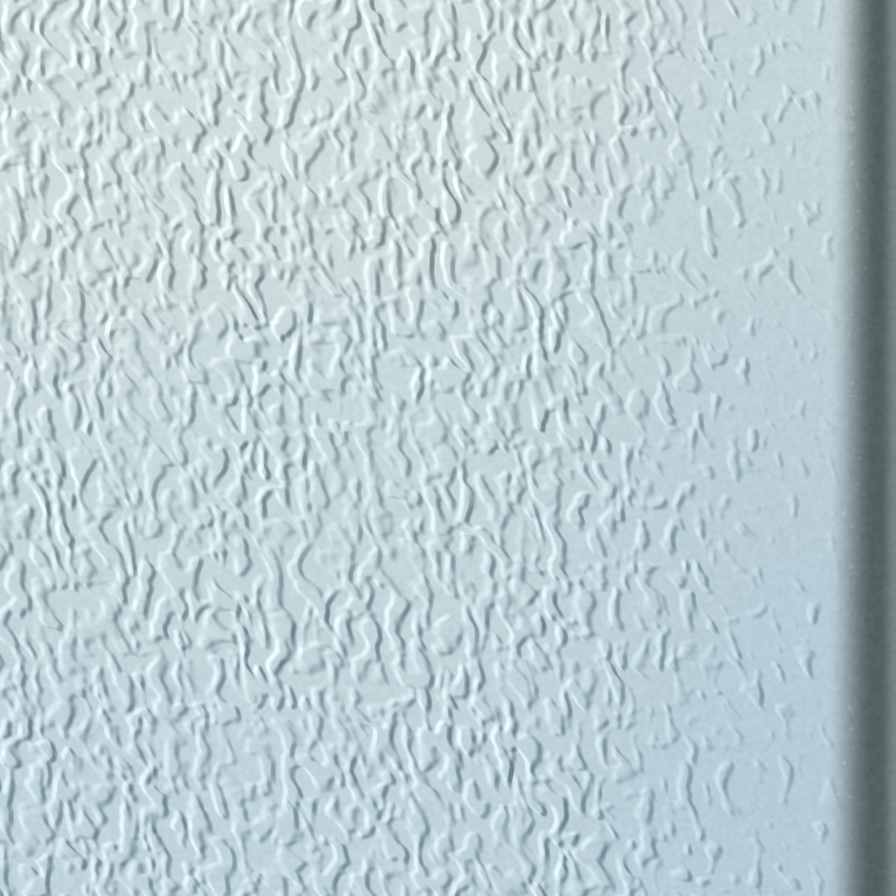
A Shadertoy shader for this texture:

```glsl
// Pale blue embossed panel with a dark rounded seam along its right side.
// Warped, upright gradient noise is cut into soft plateaus; the height
// difference along the light direction gives the lit and shaded flanks.

const vec3 TOP_COLOR    = vec3(0.815, 0.872, 0.868);
const vec3 BOTTOM_COLOR = vec3(0.750, 0.830, 0.860);
const vec3 RIGHT_TINT   = vec3(-0.040, -0.032, -0.018);
const vec3 SEAM_COLOR   = vec3(0.330, 0.380, 0.380);
const vec3 RIM_COLOR    = vec3(0.470, 0.520, 0.520);
const vec3 SHADE_TINT   = vec3(1.04, 1.00, 0.97);

const vec2  GRAIN_FREQ   = vec2(62.0, 32.0); // wrinkles per canvas side
const float SLANT        = 0.16;             // lean of the wrinkles
const vec2  LIGHT_DIR    = vec2(-0.90, 0.42);
const float RELIEF_STEP  = 0.0029;           // half width of a flank
const float SHADOW_DEPTH = 0.235;
const float LIGHT_HEIGHT = 0.115;
const float SPECKLE      = 0.022;
const float SEAM_START   = 0.925;
const float SEAM_END     = 0.978;

vec2 hash22(vec2 p) {
    vec3 q = fract(p.xyx * vec3(0.1031, 0.1030, 0.0973));
    q += dot(q, q.yzx + 33.33);
    return fract((q.xx + q.yz) * q.zy);
}

// Gradient noise, roughly -0.8 to 0.8
float noise(vec2 p) {
    vec2 i = floor(p), f = p - i;
    vec2 u = f * f * f * (f * (f * 6.0 - 15.0) + 10.0);
    vec2 x = vec2(1.0, 0.0);
    float a = dot(hash22(i) * 2.0 - 1.0, f);
    float b = dot(hash22(i + x.xy) * 2.0 - 1.0, f - x.xy);
    float c = dot(hash22(i + x.yx) * 2.0 - 1.0, f - x.yx);
    float d = dot(hash22(i + x.xx) * 2.0 - 1.0, f - x.xx);
    return 1.4 * mix(mix(a, b, u.x), mix(c, d, u.x), u.y);
}

// Height of the wrinkled skin; a larger cut leaves fewer raised grains
float relief(vec2 p, float cut) {
    vec2 warp = vec2(noise(p * 24.0 + 7.3), noise(p * 26.0 + 51.7));
    vec2 q = p + warp * vec2(0.012, 0.010);
    q.x += SLANT * q.y;
    float n = noise(q * GRAIN_FREQ + 11.0);
    n += 0.45 * noise(q * GRAIN_FREQ * vec2(1.7, 2.1) + 83.0);
    return smoothstep(-0.20, 0.32, n - cut);
}

void mainImage(out vec4 fragColor, in vec2 fragCoord) {
    vec2 uv = fragCoord / iResolution.xy;

    // Broad light falling off downwards and to the right
    float drift = 0.12 * noise(uv * 2.5 + 4.0);
    float rise = smoothstep(0.05, 1.0, uv.y + drift - 0.12 * (uv.x - 0.4));
    vec3 color = mix(BOTTOM_COLOR, TOP_COLOR, rise);
    color += RIGHT_TINT * smoothstep(0.45, 0.88, uv.x);

    // Embossed wrinkles, sparse and flat near the seam
    float fade = smoothstep(0.55, 0.95, uv.x);
    float cut = 0.38 * fade;
    vec2 offset = LIGHT_DIR * RELIEF_STEP;
    float slope = relief(uv - offset, cut) - relief(uv + offset, cut);
    float patches = 1.0 + 0.45 * noise(uv * 9.0 + 29.0);
    float strength = patches * mix(1.12, 0.60, fade);
    strength *= 1.0 - smoothstep(0.91, 0.95, uv.x);
    float shade = slope * (slope < 0.0 ? SHADOW_DEPTH : LIGHT_HEIGHT);
    color += SHADE_TINT * shade * strength;

    // Dark seam with a paler outer rim
    float seamX = uv.x + 0.008 * (0.6 - uv.y);
    float seam = smoothstep(SEAM_START, SEAM_END, seamX);
    color = mix(color, SEAM_COLOR, seam);
    color = mix(color, RIM_COLOR, smoothstep(0.982, 1.0, uv.x));

    // Soft mottling and a few bright flecks on the seam shoulder
    float mottle = noise(uv * 170.0) + 0.7 * noise(uv * 75.0 + 13.0);
    color += SPECKLE * mottle;
    float fleck = smoothstep(0.34, 0.62, noise(uv * 130.0 + 61.0));
    color += 0.10 * fleck * seam * (1.0 - seam) * 2.0;

    fragColor = vec4(clamp(color, 0.0, 1.0), 1.0);
}
```
